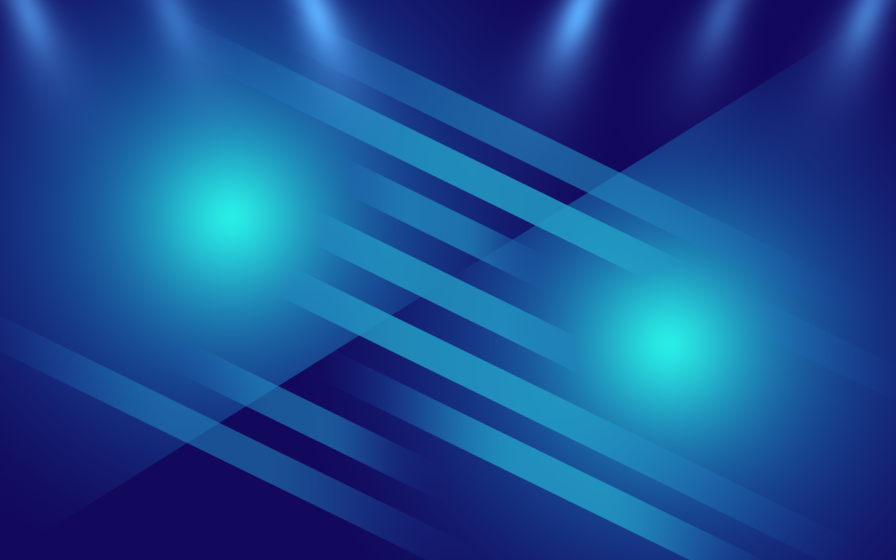
A WebGL 2 fragment shader for this background:

```glsl
#version 300 es
precision highp float;
// Stage backdrop: two glowing panels split by a diagonal, slanted ribbons and spotlights.
uniform vec2 u_resolution;
out vec4 outColor;

const float ASPECT = 1.6;
const vec3 NAVY = vec3(0.07, 0.03, 0.36);
const vec3 BLUE = vec3(0.09, 0.28, 0.60);
const vec3 TEAL = vec3(0.16, 0.93, 0.90);
const vec3 RIBBON_DIM = vec3(0.11, 0.30, 0.66);
const vec3 RIBBON_LIT = vec3(0.14, 0.68, 0.80);
const vec3 LAMP = vec3(0.36, 0.68, 1.0);

// Ribbons: vertical offset, centre of light, half length, strength
const int RIBBONS = 8;
const vec4 ribbons[RIBBONS] = vec4[](
    vec4(-0.200, 0.99, 0.62, 0.62), vec4(-0.096, 0.94, 0.76, 0.84),
    vec4( 0.013, 0.78, 0.25, 0.70), vec4( 0.131, 0.79, 0.52, 0.80),
    vec4( 0.254, 0.85, 0.74, 0.84), vec4( 0.367, 1.00, 0.46, 0.84),
    vec4( 0.479, 0.53, 0.28, 0.62), vec4( 0.596, 0.39, 0.50, 0.58));

// Wide blue halo with a teal heart
vec3 glowPanel(vec2 p, vec2 centre) {
    float r = length(p - centre);
    float halo = 1.0 - smoothstep(0.08, 0.72, r);
    float heart = exp(-pow(r / 0.17, 1.5));
    return mix(mix(NAVY, BLUE, halo), TEAL, heart);
}

// Coverage of a slanted band with smooth edges
float band(vec2 p, float offset, float halfWidth, float pixel) {
    float d = abs(p.y - 0.488 * p.x - offset) - halfWidth;
    return 1.0 - smoothstep(-pixel, pixel, d);
}

vec3 addRibbon(vec3 base, vec2 p, vec4 ribbon, float pixel) {
    float along = abs(p.x - ribbon.y) / ribbon.z;
    float light = ribbon.w * (1.0 - smoothstep(0.15, 1.0, along));
    vec3 tint = mix(base, mix(RIBBON_DIM, RIBBON_LIT, light), light);
    return mix(base, max(base, tint), band(p, ribbon.x, 0.032, pixel));
}

// Soft beam that widens and fades along its axis
float beam(vec2 p, vec2 source, vec2 axis) {
    vec2 q = p - source;
    float along = dot(q, axis);
    float across = q.x * axis.y - q.y * axis.x;
    float width = 0.040 + 0.16 * max(along, 0.0);
    float cone = exp(-across * across / (width * width));
    float reach = max(along, 0.0) / 0.17;
    float core = exp(-pow(across / 0.026, 2.0) - pow((along - 0.02) / 0.07, 2.0));
    return 0.62 * cone * exp(-reach * reach) + 0.35 * core;
}

void main() {
    // Depth grows downward from the top edge
    vec2 uv = gl_FragCoord.xy / u_resolution;
    vec2 p = vec2(uv.x * ASPECT, 1.0 - uv.y);
    float pixel = 1.0 / u_resolution.y;

    // Panels on each side of the corner-to-corner diagonal
    float side = smoothstep(-pixel, pixel, p.y + p.x / ASPECT - 1.0);
    vec3 color = mix(glowPanel(p, vec2(0.413, 0.388)),
                     glowPanel(p, vec2(1.194, 0.615)), side);

    for (int i = 0; i < RIBBONS; i++) {
        color = addRibbon(color, p, ribbons[i], pixel);
    }

    // Mirrored spotlights leaning toward the middle
    vec2 mirrored = vec2(abs(p.x - 0.5 * ASPECT), p.y);
    vec2 axis = normalize(vec2(-0.42, 1.0));
    for (int i = 0; i < 3; i++) {
        float strength = i == 0 ? 1.0 : (i == 1 ? 0.50 : 0.70);
        vec2 source = vec2(0.24 + 0.257 * float(i), 0.01);
        color = mix(color, LAMP, strength * beam(mirrored, source, axis));
    }

    outColor = vec4(color, 1.0);
}
```
